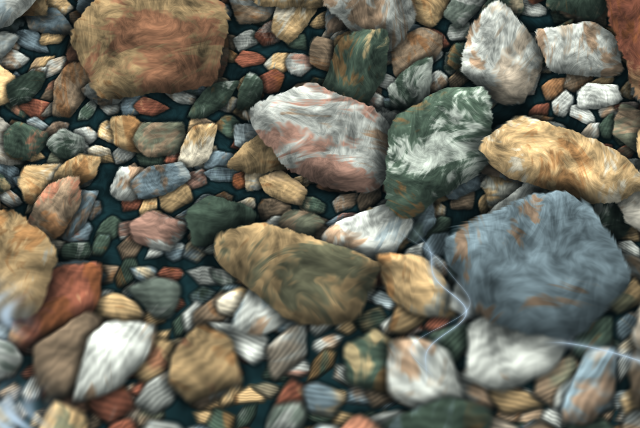
Give the GLSL for this texture, as a WebGL 1 fragment shader.

```glsl
precision highp float;
// Wet river stones seen through shallow, rippling water.
// Four grids of rounded polygons, pebbles first and boulders last, are stacked
// with contact shadows; layered sines mottle them and focus softens downward.
uniform vec2 u_resolution;

float hash(vec2 p) {
  vec3 v = fract(vec3(p.xyx) * vec3(0.1031, 0.1030, 0.0973));
  v += dot(v, v.yzx + 33.33);
  return fract((v.x + v.y) * v.z);
}

mat2 turn(float a) {
  return mat2(cos(a), -sin(a), sin(a), cos(a));
}

// Layered, warped sines in about -1..1; blur fades the fine octaves.
float grain(vec2 p, float blur) {
  float sum = 0.0, amp = 0.55, freq = 1.0;
  for (int i = 0; i < 6; i++) {
    p = turn(0.65) * p * 1.9 + 1.7;
    p += 0.55 * sin(p.yx);
    freq *= 1.9;
    sum += amp * sin(p.x) * sin(p.y) * exp(-freq * freq * blur * blur);
    amp *= 0.78;
  }
  return sum;
}

vec3 stoneTone(float h) {
  vec3 c = vec3(0.73, 0.74, 0.70);                    // pale grey
  c = mix(c, vec3(0.74, 0.62, 0.44), step(0.27, h));  // tan
  c = mix(c, vec3(0.53, 0.45, 0.36), step(0.45, h));  // brown
  c = mix(c, vec3(0.43, 0.49, 0.51), step(0.62, h));  // slate
  c = mix(c, vec3(0.25, 0.30, 0.25), step(0.76, h));  // moss
  return mix(c, vec3(0.55, 0.33, 0.25), step(0.90, h)); // rust
}

// Rounded irregular polygon: xy = outward slope, z = signed distance.
vec3 stoneShape(vec2 q, float radius, vec2 id) {
  vec2 slope = vec2(0.0);
  float total = 0.0;
  for (int k = 0; k < 6; k++) {
    float fk = float(k);
    float a = (fk + 0.75 * hash(id + fk * 7.3)) * 1.0472;
    vec2 dir = vec2(cos(a), sin(a));
    float reach = radius * (0.75 + 0.4 * hash(id + fk * 3.7 + 50.0));
    float w = exp(22.0 * (dot(q, dir) - reach));
    slope += w * dir;
    total += w;
  }
  return vec3(slope / total, log(total) / 22.0);
}

vec3 stoneColor(vec2 p, vec2 q, vec3 shape, mat2 spin, float seed, float blur) {
  float stain = grain(p * 5.0 + seed * 40.0, blur * 5.0);
  float fleck = grain(p * 15.0 + seed * 70.0, blur * 15.0);
  vec3 c = stoneTone(seed);
  vec3 other = stoneTone(fract(seed * 7.31 + 0.2));
  c = mix(c, other, 0.65 * smoothstep(0.05, 0.6, stain + 0.3 * fleck));
  c = mix(c, vec3(0.56, 0.34, 0.17), 0.5 * smoothstep(0.35, 0.8, -stain));
  c *= 1.0 + 0.38 * fleck + 0.07 * sin(q.y * 38.0 + 5.0 * stain);
  // Sky light falls on the upper flanks, the lower ones go dark.
  float face = dot(shape.xy * spin, vec2(-0.25, 0.95));
  float flank = smoothstep(-0.28, 0.0, shape.z);
  float light = 1.03 + flank * (0.45 * face - 0.16);
  return c * light * (0.78 + 0.45 * fract(seed * 13.7));
}

vec3 stoneLayer(vec3 col, vec2 p, float cells, float share, float blur) {
  vec2 g = p * cells + cells * 3.17;
  vec2 home = floor(g);
  float rough = 0.035 * grain(p * cells * 1.6, blur * cells * 1.6);
  float soft = (blur + 0.7 / u_resolution.y) * cells;
  for (int j = 0; j < 3; j++) {
    for (int i = 0; i < 3; i++) {
      vec2 id = home + vec2(float(i) - 1.0, 1.0 - float(j));
      vec2 key = id + cells * 11.0;
      if (hash(key + 4.4) > share) continue;
      vec2 jitter = vec2(hash(key + 1.3), hash(key + 8.9)) - 0.5;
      mat2 spin = turn(0.3 + 1.7 * (hash(key + 6.1) - 0.5));
      vec2 q = spin * (g - id - 0.5 - 0.55 * jitter);
      q *= vec2(0.85, 1.0 + 0.6 * hash(key + 2.6));
      vec3 shape = stoneShape(q, 0.42 + 0.17 * hash(key + 5.7), key);
      shape.z += rough;
      col *= mix(0.3, 1.0, smoothstep(-0.04, 0.16, shape.z));
      float cover = 1.0 - smoothstep(-soft, soft, shape.z);
      if (cover > 0.0) {
        float seed = hash(key + 9.2);
        col = mix(col, stoneColor(p, q, shape, spin, seed, blur), cover);
      }
    }
  }
  return col;
}

void main() {
  vec2 p = gl_FragCoord.xy / u_resolution.y;
  float blur = mix(0.008, 0.0012, smoothstep(0.05, 0.6, p.y));

  // Dark bed, then stones from small to large.
  vec3 col = vec3(0.08, 0.15, 0.16) * (1.0 + 0.4 * grain(p * 12.0, blur * 12.0));
  col = stoneLayer(col, p, 18.0, 0.95, blur);
  col = stoneLayer(col, p, 10.0, 0.62, blur);
  col = stoneLayer(col, p, 5.6, 0.50, blur);
  col = stoneLayer(col, p, 3.0, 0.46, blur);

  // Thin ripple lines and a pale sky glint on the water.
  float wave = p.x - 1.02 + 0.05 * sin(p.y * 17.0) + 0.02 * sin(p.y * 41.0);
  float zone = smoothstep(0.08, 0.2, p.y) * (1.0 - smoothstep(0.36, 0.5, p.y));
  float line = exp(-abs(wave) * 170.0) + 0.5 * exp(-abs(wave - 0.045 * sin(p.y * 23.0)) * 220.0);
  float streak = exp(-abs(p.y - 0.2 + 0.5 * pow(max(p.x - 1.3, 0.0), 1.5)) * 150.0);
  line = line * zone + streak * smoothstep(1.26, 1.34, p.x);
  float glint = exp(-dot(p - vec2(0.0, 0.27), p - vec2(0.0, 0.27)) * 350.0);
  glint += exp(-dot(p - vec2(0.03, 0.02), p - vec2(0.03, 0.02)) * 220.0);
  glint *= 0.7 + 0.3 * sin(p.x * 120.0 + 6.0 * sin(p.y * 30.0));
  col = mix(col, vec3(0.78, 0.87, 0.95), clamp(0.7 * line + 0.9 * glint, 0.0, 0.92));

  // Faded blacks with a cool cast.
  col = col * 0.98 + vec3(0.01, 0.025, 0.03);
  gl_FragColor = vec4(clamp(col, 0.0, 1.0), 1.0);
}
```
